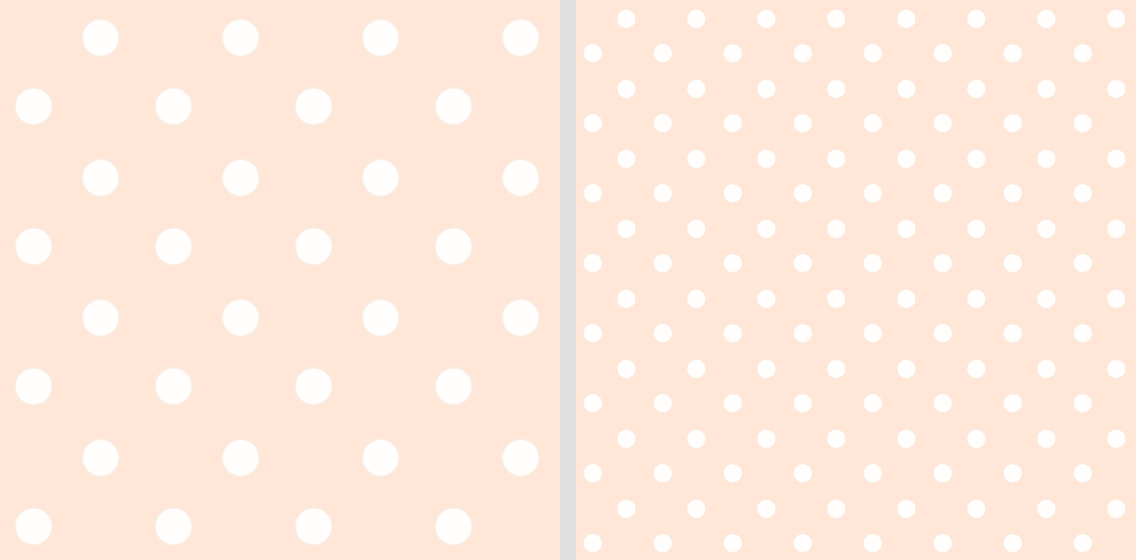
Left, the tile; right, the same tile 2 across and 2 down.
Give the GLSL for this pattern, as a WebGL 1 fragment shader.

```glsl
precision highp float;
// Staggered white polka dots on pale peach, each with a faint uneven halo.
uniform vec2 u_resolution;

const float REPEATS = 4.0;        // cells across and down
const float DOT_RADIUS = 0.128;   // in cell units
const float EDGE_SOFTNESS = 0.009;
const float HALO_WIDTH = 0.045;
const float GRAIN_CELLS = 96.0;   // whole number, so the grain wraps

const vec3 PEACH = vec3(1.0, 0.90, 0.84);
const vec3 WHITE = vec3(1.0, 0.997, 0.992);
const vec3 HALO = vec3(0.975, 0.922, 0.875);

float hash(vec2 p) {
  vec3 q = fract(vec3(p.xyx) * 0.1031);
  q += dot(q, q.yzx + 33.33);
  return fract((q.x + q.y) * q.z);
}

// Value noise that repeats every "period" lattice cells.
float wrappedNoise(vec2 p, float period) {
  vec2 i = floor(p);
  vec2 f = fract(p);
  vec2 u = f * f * (3.0 - 2.0 * f);
  vec2 lo = mod(i, period);
  vec2 hi = mod(i + 1.0, period);
  float bottom = mix(hash(lo), hash(vec2(hi.x, lo.y)), u.x);
  float top = mix(hash(vec2(lo.x, hi.y)), hash(hi), u.x);
  return mix(bottom, top, u.y);
}

// Distance to the nearest copy of a point repeated once per cell.
float repeatedDistance(vec2 p, vec2 center) {
  return length(fract(p - center + 0.5) - 0.5);
}

void main() {
  vec2 uv = gl_FragCoord.xy / u_resolution;
  vec2 cell = uv * REPEATS;
  float pixel = REPEATS / min(u_resolution.x, u_resolution.y);

  // Two dots per cell form the staggered rows.
  float dist = min(repeatedDistance(cell, vec2(0.719, 0.730)),
                   repeatedDistance(cell, vec2(0.240, 0.240))) - DOT_RADIUS;

  // Soft, blotchy halo around each dot.
  float grain = wrappedNoise(uv * GRAIN_CELLS, GRAIN_CELLS);
  float halo = 1.0 - smoothstep(0.0, HALO_WIDTH, dist);
  vec3 color = mix(PEACH, HALO, halo * mix(0.35, 0.9, grain));

  // Dot with a smoothed edge.
  float edge = max(EDGE_SOFTNESS, pixel);
  color = mix(color, WHITE, 1.0 - smoothstep(-edge, edge, dist));

  gl_FragColor = vec4(color, 1.0);
}
```
